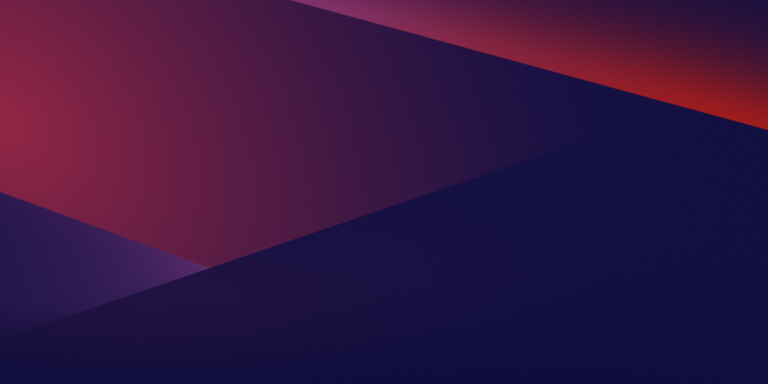
Give the GLSL for this background, as a Shadertoy shader.

```glsl
// Overlapping navy panels with crimson, violet and ember glows along slanted edges.

vec2 hashGradient(vec2 cell) {
    vec3 h = fract(cell.xyx * vec3(0.1031, 0.1030, 0.0973));
    h += dot(h, h.yzx + 33.33);
    return 2.0 * fract((h.xx + h.yz) * h.zy) - 1.0;
}

float gradientNoise(vec2 p) {
    vec2 i = floor(p), f = fract(p);
    vec2 u = f * f * (3.0 - 2.0 * f);
    float a = dot(hashGradient(i), f);
    float b = dot(hashGradient(i + vec2(1, 0)), f - vec2(1, 0));
    float c = dot(hashGradient(i + vec2(0, 1)), f - vec2(0, 1));
    float d = dot(hashGradient(i + vec2(1, 1)), f - vec2(1, 1));
    return mix(mix(a, b, u.x), mix(c, d, u.x), u.y);
}

// Signed distance to a slanted line, positive above it
float aboveLine(vec2 p, vec2 anchor, float slope) {
    return (p.y - anchor.y - slope * (p.x - anchor.x)) / sqrt(1.0 + slope * slope);
}

float edgeMask(float dist) {
    float pixel = 1.0 / iResolution.y;
    return smoothstep(-pixel, pixel, dist);
}

void mainImage(out vec4 fragColor, in vec2 fragCoord) {
    vec2 p = fragCoord / iResolution.y;
    p.x *= 2.0 * iResolution.y / iResolution.x;   // canvas spans 2 by 1
    vec3 navy = vec3(0.085, 0.065, 0.26);
    vec2 corner = vec2(0.547, 0.302);             // where the lower panels meet

    // Central panel: sheared crimson glow from the left side
    vec2 q = p - vec2(0.0, 0.69);
    q.y = 1.1 * (q.y + 0.3 * q.x);
    float crimson = pow(max(1.0 - length(q) / 1.65, 0.0), 1.35);
    vec3 color = mix(navy, vec3(0.58, 0.15, 0.27), crimson);

    // Lower panel: dark at the base, faint plum near the left
    vec3 lower = mix(vec3(0.05, 0.05, 0.235), navy, smoothstep(-0.05, 0.4, p.y));
    vec2 plum = (p - vec2(0.4, 0.2)) / vec2(0.65, 0.17);
    lower += vec3(0.055, 0.01, 0.0) * exp(-dot(plum, plum));
    lower = mix(lower, vec3(0.06, 0.06, 0.25), 0.6 * smoothstep(1.1, 2.0, p.x));

    // Left wedge: violet light gathered at its tip
    float belowWedge = -aboveLine(p, corner, -0.362);
    float violet = exp(-2.6 * length((p - corner) * vec2(1.0, 1.3)));
    vec3 wedge = mix(navy, vec3(0.31, 0.16, 0.40), violet);
    wedge += vec3(0.05, 0.015, 0.02) * exp(-belowWedge / 0.06);
    wedge = mix(lower, wedge, smoothstep(0.08, 0.24, p.y));
    color = mix(color, wedge, edgeMask(belowWedge));
    color = mix(color, lower, edgeMask(-aboveLine(p, corner, 0.34)));

    // Upper right panel: glow along the edge, from mauve to ember
    float height = aboveLine(p, vec2(0.755, 1.0), -0.272);
    vec3 rim = mix(vec3(0.50, 0.20, 0.42), vec3(0.54, 0.13, 0.21),
                   smoothstep(0.7, 1.5, p.x));
    rim = mix(rim, vec3(0.62, 0.11, 0.11), smoothstep(1.35, 1.9, p.x));
    float fade = exp(-pow(max(height, 0.0) / 0.165, 1.5));
    vec3 upper = mix(vec3(0.08, 0.06, 0.25), rim, fade);
    color = mix(color, upper, edgeMask(height));

    // Fine grain
    color += 0.012 * gradientNoise(p * 170.0);
    fragColor = vec4(color, 1.0);
}
```
